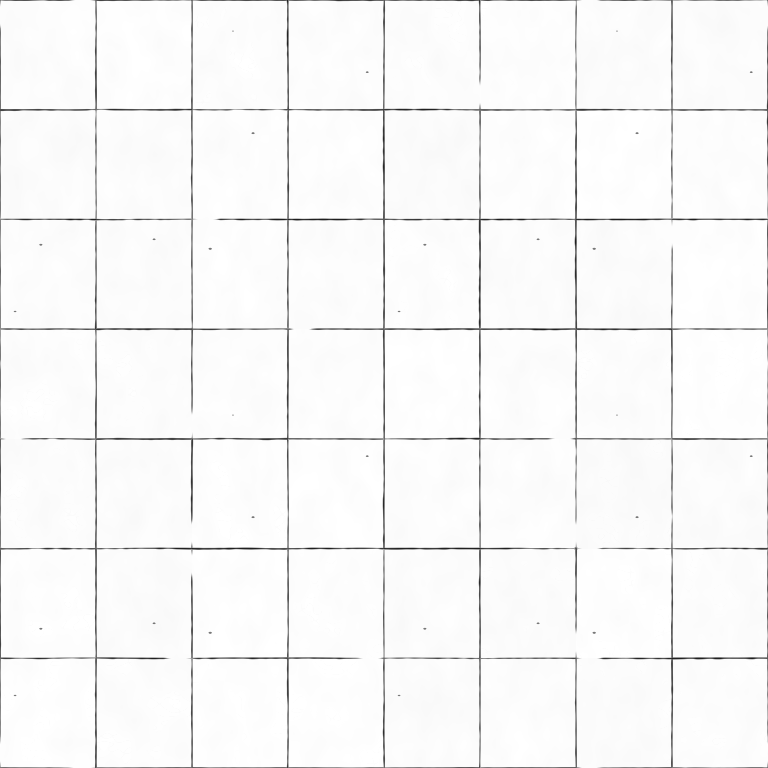
A Shadertoy shader for this texture:

```glsl
// White glazed tiles, eight across and seven down, with thin dark joints.
// Joints are distances to grid lines, roughened and faded by wrapping noise;
// each tile gets its own tone, and faint specks sit on a repeating lattice.

#define TILES vec2(8.0, 7.0)
#define JOINT_HALF_WIDTH 0.00075
#define JOINT_WOBBLE 0.0006
#define GAP_CHANCE 0.13
#define CORNER_RADIUS 0.0019
#define SPECK_CELLS 8.0
#define SPECK_CHANCE 0.36
#define SPECK_RADIUS 0.0019
#define GLAZE_COLOR vec3(0.990)
#define INK_COLOR vec3(0.12)
#define TONE_VARIATION 0.012
#define BLOTCH_STRENGTH 0.014

vec2 hash2(vec2 p) {
    vec3 q = fract(vec3(p.xyx) * vec3(0.1031, 0.1030, 0.0973));
    q += dot(q, q.yzx + 33.33);
    return fract((q.xx + q.yz) * q.zy);
}

// Gradient noise that wraps after a whole number of cells
float gradAt(vec2 cell, vec2 offset, vec2 period) {
    float angle = 6.28318 * hash2(mod(cell, period) + 7.0).x;
    return dot(vec2(cos(angle), sin(angle)), offset);
}

float noise(vec2 p, vec2 period) {
    vec2 i = floor(p), f = p - i;
    vec2 u = f * f * f * (f * (f * 6.0 - 15.0) + 10.0);
    vec2 e = vec2(1.0, 0.0);
    float low = mix(gradAt(i, f, period), gradAt(i + e, f - e, period), u.x);
    float high = mix(gradAt(i + e.yx, f - e.yx, period),
                     gradAt(i + 1.0, f - 1.0, period), u.x);
    return mix(low, high, u.y);
}

// Share of a pixel covered by a band, also when thinner than the pixel
float bandCoverage(float d, float halfWidth, float px) {
    float h = 0.65 * px;
    return max(min(d + halfWidth, h) - max(d - halfWidth, -h), 0.0) / (2.0 * h);
}

// One family of parallel joints; count holds lines across, segments along
float joints(float across, float along, vec2 count, float seed, float px) {
    float nearest = round(across * count.x);
    float line = mod(nearest, count.x) + seed;
    float cell = floor(along * count.y);
    float t = fract(along * count.y);
    vec2 ends = hash2(vec2(line, cell + 3.0));
    vec2 wear = hash2(vec2(line + 41.0, cell + 17.0));

    // Wandering edge and uneven thickness
    float bend = noise(vec2(along * 21.0, line + 0.5), vec2(21.0, 64.0));
    float rough = noise(vec2(along * 90.0, line + 0.4), vec2(90.0, 64.0));
    float d = across - nearest / count.x + JOINT_WOBBLE * (bend + 0.4 * rough);
    float width = JOINT_HALF_WIDTH * (mix(0.6, 1.35, mix(ends.x, ends.y, t)) + 0.7 * rough);

    // Some segments fade out near one end
    float side = wear.y < 0.5 ? t : 1.0 - t;
    float gap = smoothstep(0.17, 0.07, abs(side - 0.14)) * step(wear.x, GAP_CHANCE);
    return bandCoverage(d, max(width, 0.0) * (1.0 - gap), px);
}

// Small dark blobs where joints cross
float corners(vec2 uv, float px) {
    vec2 id = round(uv * TILES);
    float radius = CORNER_RADIUS * mix(0.4, 1.0, hash2(mod(id, TILES) + 80.0).x);
    float d = length(uv - id / TILES);
    return 0.75 * smoothstep(radius + px, radius - px, d);
}

// Flecks whose layout repeats twice each way
float specks(vec2 uv, float px) {
    vec2 p = uv * SPECK_CELLS;
    vec2 id = mod(floor(p), SPECK_CELLS * 0.5);
    vec2 place = 0.15 + 0.7 * hash2(id + 120.0);
    vec2 kind = hash2(id + 151.0);
    vec2 offset = (fract(p) - place) / SPECK_CELLS;
    float radius = SPECK_RADIUS * mix(0.4, 1.0, kind.y);
    float d = length(offset * vec2(0.8, 1.25));
    return 0.6 * step(kind.x, SPECK_CHANCE) * smoothstep(radius + 0.6 * px, radius - 0.6 * px, d);
}

// Per-tile tone with cloudy patches and faint scratches
float glazeTone(vec2 uv) {
    vec2 id = mod(floor(uv * TILES), TILES);
    vec2 pick = hash2(id + 200.0);
    vec2 shift = floor(pick * 40.0);
    float cloud = noise(uv * vec2(26.0, 18.0) + shift, vec2(26.0, 18.0))
                + 0.5 * noise(uv * vec2(64.0, 42.0) + shift, vec2(64.0, 42.0));
    float vein = noise(uv * vec2(70.0, 90.0) + shift, vec2(70.0, 90.0));
    float scratch = smoothstep(0.05, 0.0, abs(vein)) * smoothstep(0.15, 0.4, cloud);
    return TONE_VARIATION * (pick.y - 0.5) + BLOTCH_STRENGTH * cloud
         - 0.012 * scratch * step(0.6, pick.x);
}

void mainImage(out vec4 fragColor, in vec2 fragCoord) {
    vec2 uv = fragCoord / iResolution.xy;
    float px = 1.0 / min(iResolution.x, iResolution.y);

    vec3 color = GLAZE_COLOR + glazeTone(uv);
    float ink = max(joints(uv.x, uv.y, TILES, 0.0, px),
                    joints(uv.y, uv.x, TILES.yx, 20.0, px));
    ink = max(ink, max(corners(uv, px), specks(uv, px)));
    fragColor = vec4(clamp(mix(color, INK_COLOR, ink), 0.0, 1.0), 1.0);
}
```
